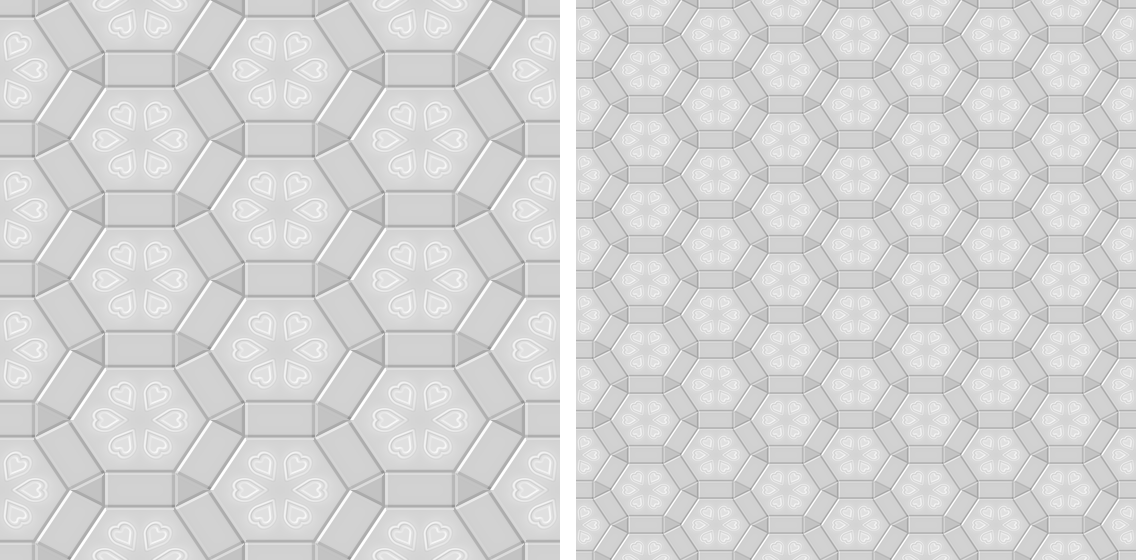
Left: one tile. Right: repeated 2 by 2.
This pattern is drawn by a Shadertoy shader. Its source:

```glsl
// Pale embossed hexagon tiles with six heart petals, framed by bars and triangles.

const float SECTOR = 1.04719755; // sixth of a turn

// Soft-edged stripe of the given half width around a centre line.
float stripe(float x, float centre, float halfWidth, float soft) {
    return 1.0 - smoothstep(halfWidth - soft, halfWidth + soft, abs(x - centre));
}

// Heart with its tip at the origin, opening along +y.
float heart(vec2 p) {
    p.x = abs(p.x);
    if (p.x + p.y > 1.0) return length(p - vec2(0.25, 0.75)) - 0.3536;
    vec2 side = p - 0.5 * max(p.x + p.y, 0.0);
    return min(length(p - vec2(0.0, 1.0)), length(side)) * sign(p.x - p.y);
}

// Distance to a ring of six rounded hearts whose tips face the centre.
float petals(vec2 p) {
    float a = round(atan(p.y, p.x) / SECTOR) * SECTOR;
    vec2 axis = vec2(cos(a), sin(a));
    float along = dot(p, axis), across = dot(p, vec2(-axis.y, axis.x));
    return 0.14 * heart(vec2(across / 0.12, (along - 0.095) / 0.165)) - 0.012;
}

// Groove with a shaded wall and a lit wall; the normal sets the highlight.
float groove(float offset, vec2 normal, vec2 light, float soft) {
    float facing = dot(normal, light);
    float s = offset * (facing < 0.0 ? -1.0 : 1.0);
    float shine = 0.02 + 0.17 * pow(abs(facing), 3.0);
    return shine * stripe(s, 0.009, 0.009, soft)
         - 0.12 * stripe(s, -0.010, 0.010, soft)
         - 0.035 * exp(-abs(s) / 0.018);
}

// Offset to the nearest hexagon centre, squeezed so the hexagons are regular.
vec2 hexCell(vec2 uv) {
    vec2 period = vec2(2.0, 1.0), squeeze = vec2(0.8660254, 1.0);
    vec2 a = (mod(uv + vec2(0.0, 0.5), period) - 0.5 * period) * squeeze;
    vec2 b = (mod(uv + vec2(1.0, 0.0), period) - 0.5 * period) * squeeze;
    return dot(a, a) < dot(b, b) ? a : b;
}

void mainImage(out vec4 fragColor, in vec2 fragCoord) {
    vec2 p = hexCell(fragCoord / iResolution.xy * 4.0);
    float soft = 2.4 / min(iResolution.x, iResolution.y);
    vec2 light = vec2(0.8, -0.6);

    // Nearest hexagon side, with coordinates across and along it
    float a = (floor(atan(p.y, p.x) / SECTOR) + 0.5) * SECTOR;
    vec2 normal = vec2(cos(a), sin(a));
    vec2 tangent = vec2(-normal.y, normal.x);
    float across = dot(p, normal) - 0.375;
    float along = dot(p, tangent);
    float barEnd = abs(along) - 0.2165;

    // Flat faces: hexagon, bar, triangle
    float outside = smoothstep(-soft, soft, across);
    float triangle = outside * smoothstep(-soft, soft, barEnd);
    float shade = mix(0.833, 0.822, outside) - 0.055 * triangle;

    // Grooves along the hexagon sides and the bar ends
    shade += groove(across, normal, light, soft) * (1.0 - triangle);
    vec2 endNormal = tangent * (along < 0.0 ? -1.0 : 1.0);
    shade += 0.7 * outside * groove(barEnd, endNormal, light, soft);

    // Petals: soft halo, raised rim and inner heart
    float d = petals(p);
    float slope = (petals(p + 0.006 * light) - petals(p - 0.006 * light)) / 0.012;
    float relief = 0.045 * exp(-max(d, 0.0) / 0.03) * smoothstep(0.02, 0.14, length(p));
    relief += (0.055 - 0.025 * slope) * stripe(d, -0.004, 0.005, soft);
    relief -= (0.055 - 0.025 * slope) * stripe(d, -0.016, 0.004, soft);
    relief -= 0.03 * stripe(d, 0.008, 0.004, soft);
    relief += (0.06 + 0.035 * slope) * stripe(d, -0.036, 0.006, soft);
    shade += relief * (1.0 - outside);

    fragColor = vec4(vec3(clamp(shade, 0.0, 1.0)), 1.0);
}
```
